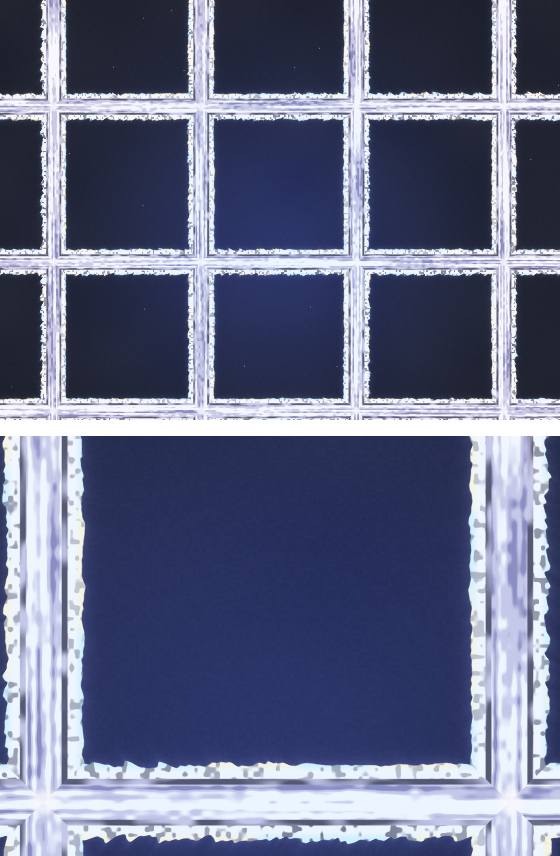
Top: the whole. Bottom: its middle third, enlarged.
Give the GLSL for this pattern, as a WebGL 2 fragment shader.

```glsl
#version 300 es
precision highp float;

uniform vec2 u_resolution;
out vec4 fragColor;

// Layout, in units of the canvas height
const vec2 ORIGIN = vec2(0.128, 0.022);
const vec2 PITCH = vec2(0.3573, 0.362);
const vec2 BEND = vec2(0.007, 0.008);
const vec2 BEND_SPAN = vec2(3.0, 4.0);
const float HALF_BAND = 0.030;
const float HALF_CORE = 0.0140;
const float EDGE_START = 0.0185;
const float JUNCTION_RADIUS = 0.014;

// Wear
const float JAG_DEPTH = 0.012;
const float JAG_FREQ = 115.0;
const float STREAK_FREQ = 270.0;
const float SPECKLE_FREQ = 230.0;
const float DUST_FREQ = 28.0;
const float DUST_RADIUS = 0.0022;

// Light and colours
const vec2 GLOW_CENTRE = vec2(0.66, 0.42);
const float GLOW_FALLOFF = 6.5;
const vec3 INK = vec3(0.125, 0.135, 0.180);
const vec3 BLUE_GLOW = vec3(0.165, 0.205, 0.405);
const vec3 WHITE = vec3(0.97, 0.97, 0.99);
const vec3 LAVENDER = vec3(0.80, 0.79, 0.90);
const vec3 VIOLET = vec3(0.56, 0.56, 0.75);
const vec3 SLATE = vec3(0.35, 0.35, 0.44);
const vec3 GREY = vec3(0.60, 0.60, 0.66);
const vec3 WARM = vec3(1.00, 0.96, 0.82);
const vec3 COOL = vec3(0.80, 0.94, 1.00);
const float TAU = 6.28319;

float hash(vec2 p) {
    return fract(sin(dot(p, vec2(12.9898, 78.233))) * 43758.5453);
}

float noise(vec2 p) {
    vec2 i = floor(p), f = fract(p);
    f = f * f * (3.0 - 2.0 * f);
    return mix(mix(hash(i), hash(i + vec2(1, 0)), f.x),
               mix(hash(i + vec2(0, 1)), hash(i + vec2(1, 1)), f.x), f.y);
}

// Ragged outer border of a band; the frill leans slightly
float outerEdge(float d, float along, float seed, float wear) {
    float u = along + 0.6 * abs(d);
    float row = seed * 7.3 + sign(d) * 2.7;
    float jag = 0.65 * noise(vec2(u * JAG_FREQ, row))
              + 0.35 * noise(vec2(u * JAG_FREQ * 2.3, row + 31.0));
    float drift = noise(vec2(along * 9.0, row + 57.0)) - 0.5;
    return HALF_BAND + wear * JAG_DEPTH * (jag - 0.5) + 0.002 * drift;
}

// Streaked core, dark groove and bright rim across one band
vec3 bandColour(float d, float along, float seed, float wear, float aa) {
    float a = abs(d);
    vec2 grain = vec2(along, d) * SPECKLE_FREQ + seed * 17.0;

    float streak = 0.7 * noise(vec2(along * 7.0 + seed * 5.0, d * STREAK_FREQ + seed * 11.0))
                 + 0.3 * noise(grain * vec2(0.5, 1.0));
    vec3 core = mix(VIOLET, LAVENDER, smoothstep(0.18, 0.38, streak));
    core = mix(core, WHITE, smoothstep(0.42, 0.62, streak));

    vec3 groove = mix(SLATE, LAVENDER, smoothstep(0.25, 0.85, noise(grain * vec2(0.25, 0.6) + 9.0)));

    float fringe = noise(vec2(along * 24.0, seed * 3.0 + sign(d)));
    vec3 tint = mix(COOL, WARM, smoothstep(0.35, 0.65, fringe));
    vec3 rim = mix(WHITE, tint, 0.7 * smoothstep(0.023, HALF_BAND, a));
    float pit = smoothstep(0.58, 0.80, noise(grain + 40.0));
    rim = mix(rim, mix(SLATE, GREY, fringe), pit * (0.25 + 0.6 * wear));

    vec3 colour = mix(core, groove, smoothstep(-aa, aa, a - HALF_CORE));
    return mix(colour, rim, smoothstep(-aa, aa, a - EDGE_START));
}

void main() {
    vec2 p = gl_FragCoord.xy / u_resolution.y;
    float aa = 0.8 / u_resolution.y;

    // Signed distance to the nearest line on each axis
    vec2 g = (p - ORIGIN) / PITCH;
    g += BEND / PITCH * sin(TAU * g / BEND_SPAN);
    vec2 id = floor(g + 0.5);
    vec2 d = (g - id) * PITCH;
    vec2 seed = id + vec2(3.0, 19.0);

    // Upright bands fray away from the middle, level bands mostly below
    float outward = sign(d.x) * (p.x - GLOW_CENTRE.x);
    float wearX = mix(0.35, 1.0, smoothstep(-0.1, 0.5, outward));
    float wearY = d.y < 0.0 ? 0.9 : mix(0.3, 0.8, hash(seed));
    float insideX = outerEdge(d.x, p.y, seed.x, wearX) - abs(d.x);
    float insideY = outerEdge(d.y, p.x, seed.y, wearY) - abs(d.y);
    float inside = max(insideX, insideY);

    // Dark cells with a blue glow, haze and rare dust
    vec2 q = p - GLOW_CENTRE;
    float glow = exp(-GLOW_FALLOFF * dot(q, q));
    vec3 colour = mix(INK, BLUE_GLOW, glow);
    colour += 0.025 * (noise(p * 7.0) - 0.5) + 0.012 * (hash(floor(p * 400.0)) - 0.5);
    vec2 tile = floor(p * DUST_FREQ);
    vec2 spot = (tile + 0.2 + 0.6 * vec2(hash(tile), hash(tile + 5.0))) / DUST_FREQ;
    float dust = step(0.975, hash(tile + 71.0));
    colour += 0.45 * dust * (1.0 - smoothstep(0.0, DUST_RADIUS, length(p - spot)));
    colour += 0.16 * VIOLET * exp(-max(-inside, 0.0) / 0.005);

    // Bands meet at mitred corners, so the rims frame each cell
    vec3 upright = bandColour(d.x, p.y, seed.x, wearX, aa);
    vec3 level = bandColour(d.y, p.x, seed.y, wearY, aa);
    vec3 band = mix(upright, level, smoothstep(-aa, aa, abs(d.x) - abs(d.y)));
    band *= mix(vec3(1.0), vec3(0.95, 0.99, 1.02), glow);

    // Bright knot at each crossing
    float knot = 1.0 - smoothstep(0.4, 1.0, length(d) / JUNCTION_RADIUS);
    band = mix(band, WHITE, 0.8 * knot);

    colour = mix(colour, band, smoothstep(-aa, aa, inside));
    fragColor = vec4(clamp(colour, 0.0, 1.0), 1.0);
}
```
